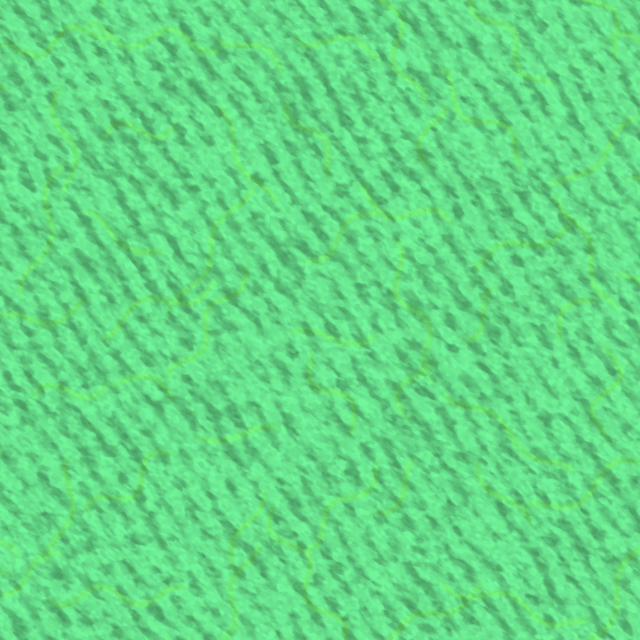
A three.js fragment shader for this texture:

```glsl
// Green twill cloth with ragged slanted stitches and loose wavy yellow-green threads.
#define CLOTH vec3(0.42, 0.915, 0.575)
#define THREAD_TINT vec3(1.05, 1.01, 0.79)
#define ROWS 30.0
#define ROW_ANGLE -0.99
#define STITCH_ANGLE -0.62
#define STITCH_SCALE vec2(50.0, 100.0)
#define GRAIN_SCALE vec2(130.0, 200.0)
#define STITCH_DEPTH 0.27
#define GRAIN_DEPTH 0.12
#define THREAD_CELLS 7.0
#define THREAD_WIDTH 0.0058
#define TAU 6.28318

varying vec2 vUv;

vec2 hash2(vec2 p) {
  vec3 q = fract(p.xyx * vec3(0.1031, 0.1030, 0.0973));
  q += dot(q, q.yzx + 33.33);
  return fract((q.xx + q.yz) * q.zy);
}

// Coordinates in a frame whose x axis points along the angle
vec2 turn(vec2 p, float angle) {
  float c = cos(angle), s = sin(angle);
  return vec2(c * p.x + s * p.y, c * p.y - s * p.x);
}

// Smooth cellular noise: random tones blended by distance to jittered points
float cellular(vec2 p) {
  vec2 cell = floor(p);
  float tone = 0.0, total = 0.0;
  for (int j = -1; j <= 1; j++) {
    for (int i = -1; i <= 1; i++) {
      vec2 id = cell + vec2(float(i), float(j));
      vec2 d = id + hash2(id + 57.0) - p;
      float weight = exp(-6.0 * dot(d, d));
      tone += weight * hash2(id + 211.0).x;
      total += weight;
    }
  }
  return tone / total;
}

// Slanted rows broken into short stitches with frayed edges
float twill(vec2 p) {
  vec2 along = turn(p, ROW_ANGLE);
  float wobble = 0.10 * sin(along.x * 23.0 + 4.0 * along.y)
               + 0.07 * sin(along.x * 51.0 - 17.0 * along.y);
  float row = 0.5 + 0.5 * cos(TAU * (along.y * ROWS + wobble));
  vec2 grainwise = turn(p, STITCH_ANGLE);
  float stitch = cellular(grainwise * STITCH_SCALE);
  float fray = cellular(grainwise * STITCH_SCALE * 1.7 + 31.0);
  float patches = 0.04 * sin(p.x * 11.0 + 3.0 * sin(p.y * 7.0)) * sin(p.y * 13.0 + 1.0);
  return smoothstep(0.64, 1.53, 0.55 * row + 0.7 * stitch + 0.5 * fray + patches);
}

// One wavy thread per jittered cell, fading at both ends
float threads(vec2 p) {
  vec2 cell = floor(p * THREAD_CELLS);
  float cover = 0.0;
  for (int j = -2; j <= 2; j++) {
    for (int i = -2; i <= 2; i++) {
      vec2 id = cell + vec2(float(i), float(j));
      vec2 place = hash2(id + 11.0);
      vec2 form = hash2(id + 83.0);
      vec2 bend = hash2(id + 139.0);
      vec2 q = turn(p - (id + 0.22 + 0.56 * place) / THREAD_CELLS, form.x * TAU);
      float reach = mix(0.055, 0.135, form.y);
      float freq = mix(38.0, 56.0, bend.x);
      float phase = freq * q.x + TAU * bend.y;
      float amp = mix(0.010, 0.019, place.y);
      float slope = amp * freq * cos(phase);
      float d = abs(q.y - amp * sin(phase)) / sqrt(1.0 + slope * slope);
      float ends = 1.0 - smoothstep(reach - 0.025, reach, abs(q.x));
      float line = 1.0 - smoothstep(0.2 * THREAD_WIDTH, 1.3 * THREAD_WIDTH, d);
      cover = max(cover, line * ends);
    }
  }
  return cover;
}

void main() {
  float grain = cellular(turn(vUv, STITCH_ANGLE) * GRAIN_SCALE + 73.0) - 0.5;
  float shade = 1.0 - STITCH_DEPTH * twill(vUv) + GRAIN_DEPTH * grain;
  vec3 colour = CLOTH * shade;
  colour *= mix(vec3(1.0), THREAD_TINT, 0.85 * threads(vUv));
  gl_FragColor = vec4(colour, 1.0);
}
```
